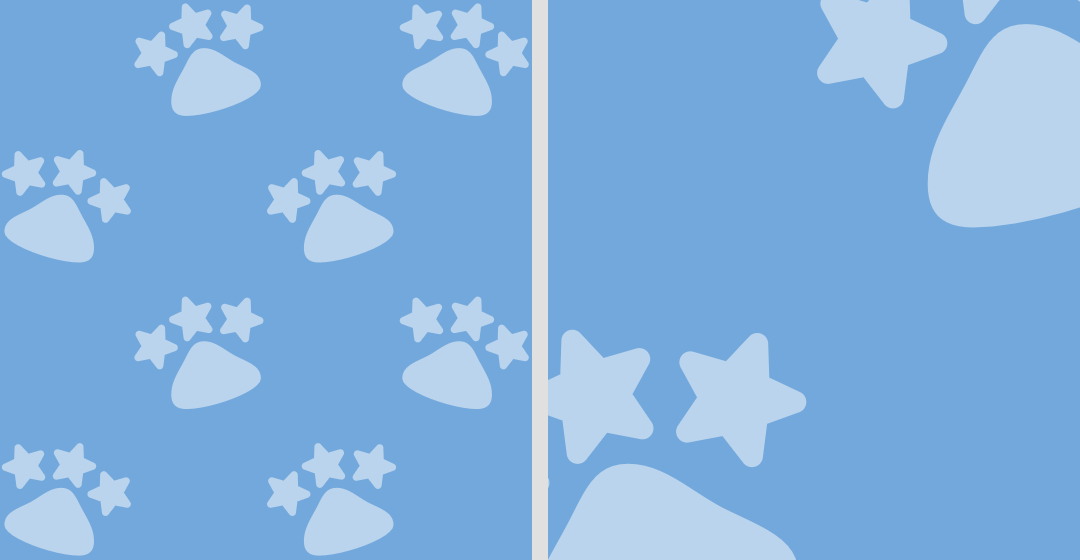
Left: the whole. Right: its middle third, enlarged.
Reproduce this pattern procedurally as a WebGL 1 fragment shader.

```glsl
precision highp float;
// Pale paw prints on blue, in a checkerboard of four columns by four rows.
// Each paw is a smooth Bezier pad under three round-tipped stars; the outer
// columns are mirrored. Every print lies whole inside the tile, so it wraps.

uniform vec2 u_resolution;

// Five-armed star with one arm along +x, tilted slightly; round tips, sharp notches
float starDistance(vec2 p) {
  float sector = 6.2831853 / 5.0;
  float angle = atan(p.y, p.x) - 0.047;
  angle = abs(mod(angle + 0.5 * sector, sector) - 0.5 * sector);
  vec2 fromTip = length(p) * vec2(cos(angle), sin(angle)) - vec2(27.0, 0.0);
  vec2 side = vec2(0.923, -0.384);
  float d = dot(fromTip, side) > 0.0 ? length(fromTip) : dot(fromTip, -side.yx * vec2(-1.0)
            * vec2(-1.0, 1.0));
  return d - 5.0;
}

vec2 cubic(vec2 a, vec2 b, vec2 c, vec2 d, float t) {
  float s = 1.0 - t;
  return s * s * s * a + 3.0 * s * t * (s * b + t * c) + t * t * t * d;
}

// Adds one curve to an outline: x keeps the nearest distance, y the inside sign
void addCurve(vec2 p, vec2 a, vec2 b, vec2 c, vec2 d, inout vec2 outline) {
  vec2 start = a;
  for (int i = 1; i <= 12; i++) {
    vec2 end = cubic(a, b, c, d, float(i) / 12.0);
    vec2 edge = end - start;
    vec2 rel = p - start;
    float t = clamp(dot(rel, edge) / dot(edge, edge), 0.0, 1.0);
    outline.x = min(outline.x, length(rel - t * edge));
    bool crosses = (start.y > p.y) != (end.y > p.y);
    if (crosses && rel.x < edge.x * rel.y / edge.y) outline.y = -outline.y;
    start = end;
  }
}

// Lopsided rounded triangle, clockwise from its top
float padDistance(vec2 p) {
  vec2 top = vec2(7.0, 66.0);
  vec2 shoulder = vec2(50.0, 86.0);
  vec2 right = vec2(85.0, 117.0);
  vec2 bottom = vec2(-17.0, 159.0);
  vec2 left = vec2(-38.0, 139.0);
  vec2 flank = vec2(-21.0, 94.0);
  vec2 outline = vec2(1000.0, 1.0);
  addCurve(p, top, vec2(23.0, 66.0), vec2(35.0, 78.0), shoulder, outline);
  addCurve(p, shoulder, vec2(68.0, 95.0), vec2(85.0, 100.0), right, outline);
  addCurve(p, right, vec2(85.0, 135.0), vec2(16.0, 159.0), bottom, outline);
  addCurve(p, bottom, vec2(-32.0, 159.0), vec2(-38.0, 152.0), left, outline);
  addCurve(p, left, vec2(-38.0, 122.0), vec2(-29.0, 109.0), flank, outline);
  addCurve(p, flank, vec2(-13.0, 79.0), vec2(-9.0, 66.0), top, outline);
  return outline.x * outline.y;
}

float pawDistance(vec2 p) {
  float d = padDistance(p);
  d = min(d, starDistance(p - vec2(-61.0, 73.5)));
  d = min(d, starDistance((p - vec2(-9.0, 35.0)) * vec2(-1.0, 1.0)));
  return min(d, starDistance(p - vec2(56.5, 36.5)));
}

void main() {
  // The canvas is 730 by 768 units, with y running down
  vec2 uv = gl_FragCoord.xy / u_resolution;
  vec2 p = vec2(uv.x, 1.0 - uv.y) * vec2(730.0, 768.0);
  vec2 pitch = vec2(182.0, 201.0);
  vec2 cell = min(floor(p / pitch), 3.0);
  vec2 local = p - cell * pitch - vec2(91.0, 0.0);

  // Mirror the first and last columns, and fill every other cell
  if (abs(cell.x - 1.5) > 1.0) local.x = -local.x;
  float filled = mod(cell.x + cell.y, 2.0);

  float pixel = 730.0 / u_resolution.x;
  float paw = filled * clamp(0.5 - pawDistance(local) / pixel, 0.0, 1.0);
  vec3 blue = vec3(0.451, 0.659, 0.863);
  vec3 pale = vec3(0.729, 0.831, 0.929);
  gl_FragColor = vec4(mix(blue, pale, paw), 1.0);
}
```
